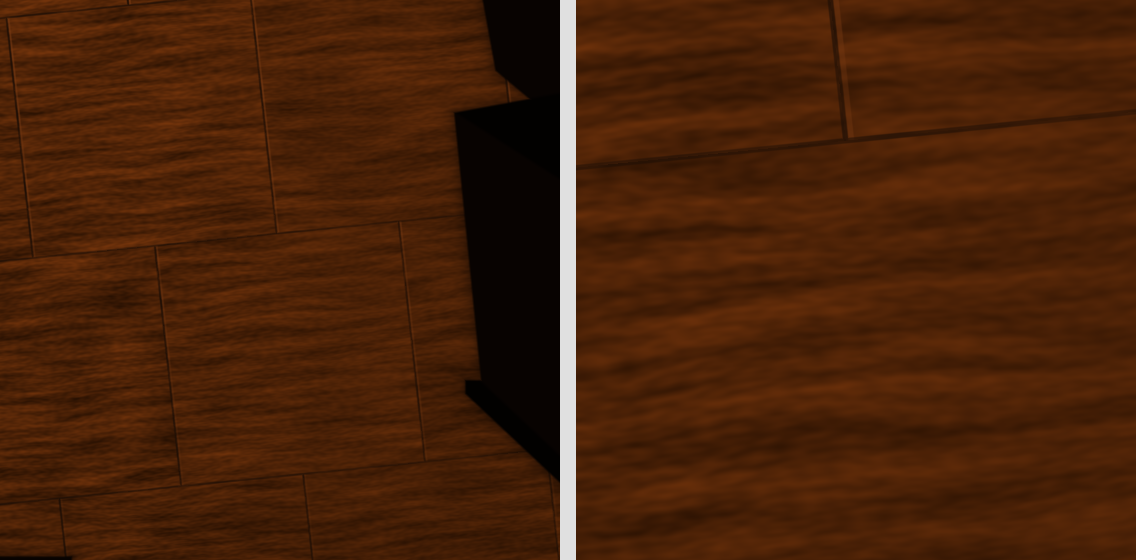
Left: the whole. Right: its middle third, enlarged.
Write a WebGL 2 fragment shader that draws this texture.

```glsl
#version 300 es
precision highp float;

#define TILE vec2(0.440, 0.434)
#define ORIGIN vec2(0.008, 0.0325)
#define SKEW vec2(0.11, 0.10)
#define SEAM_HALF_WIDTH 0.0016
#define GRAIN_CONTRAST 1.0
#define TILE_VARIATION 0.08
#define WOOD_DARK vec3(0.185, 0.078, 0.010)
#define WOOD_LIGHT vec3(0.420, 0.188, 0.040)
#define SEAM_COLOR vec3(0.100, 0.050, 0.020)
#define RIM_COLOR vec3(0.460, 0.220, 0.070)
#define SHADOW_COLOR vec3(0.030, 0.011, 0.003)
#define BLACK_COLOR vec3(0.008, 0.003, 0.001)

uniform vec2 u_resolution;
out vec4 fragColor;

float hash(vec2 p) {
  return fract(sin(dot(p, vec2(127.1, 311.7))) * 43758.5);
}

vec2 gradient(vec2 cell) {
  float angle = 6.2832 * hash(cell);
  return vec2(cos(angle), sin(angle));
}

float gradientNoise(vec2 p) {
  vec2 i = floor(p), f = p - i;
  vec2 w = f * f * f * (f * (f * 6.0 - 15.0) + 10.0);
  vec2 e = vec2(1.0, 0.0);
  float a = dot(gradient(i), f);
  float b = dot(gradient(i + e), f - e);
  float c = dot(gradient(i + e.yx), f - e.yx);
  float d = dot(gradient(i + e.xx), f - e.xx);
  return mix(mix(a, b, w.x), mix(c, d, w.x), w.y);
}

// Signed distance to the line a-b, positive to the right of a downward line
float edge(vec2 p, vec2 a, vec2 b) {
  vec2 dir = normalize(b - a);
  return dot(p - a, vec2(dir.y, -dir.x));
}

float stroke(float d, float halfWidth, float px) {
  return 1.0 - smoothstep(max(halfWidth - px, 0.0), halfWidth + px, abs(d));
}

// Long streaks, finer fibres and speckle along the plank
float woodGrain(vec2 p, float seed) {
  p += seed * vec2(7.0, 3.0);
  p.y += 0.012 * gradientNoise(p * vec2(5.0, 9.0));
  float streaks = 0.50 * gradientNoise(p * vec2(4.5, 48.0));
  float fibres = 0.45 * gradientNoise(p * vec2(12.0, 115.0) + 31.0);
  float speckle = 0.28 * gradientNoise(p * vec2(70.0, 230.0) + 57.0);
  float clouds = 0.22 * gradientNoise(p * vec2(4.0, 8.0) + 83.0);
  return streaks + fibres + speckle + clouds;
}

vec3 plankFloor(vec2 p, float px) {
  // Skewed running bond, every other row shifted by half a tile
  vec2 q = vec2(p.x - SKEW.x * p.y, p.y + SKEW.y * p.x);
  vec2 grid = (q - ORIGIN) / TILE;
  float row = floor(grid.y);
  grid.x += 0.5 * mod(row, 2.0);
  float seed = hash(vec2(floor(grid.x), row) + 4.0);

  // Light falls from the upper left
  float light = 0.60 - 0.17 * p.y - 0.12 * p.x;
  float contrast = GRAIN_CONTRAST * mix(1.15, 0.75, smoothstep(0.2, 0.7, p.x));
  float tone = light + contrast * woodGrain(q, seed) + TILE_VARIATION * (seed - 0.5);
  vec3 color = mix(WOOD_DARK, WOOD_LIGHT, clamp(tone, -0.15, 1.15));

  // Dark joints, with a lit bevel beside the upright ones
  vec2 joint = (fract(grid + 0.5) - 0.5) * TILE;
  float wear = 0.85 + 0.5 * gradientNoise(q * 22.0);
  float rim = stroke(joint.x - 0.0035, SEAM_HALF_WIDTH, px);
  color = mix(color, RIM_COLOR, rim * wear * mix(0.75, 0.1, p.y));
  float upright = stroke(joint.x, SEAM_HALF_WIDTH, px) * mix(0.9, 0.6, p.x);
  float level = stroke(joint.y, SEAM_HALF_WIDTH, px) * mix(0.8, 0.45, p.x);
  return mix(color, SEAM_COLOR, clamp(max(upright, level) * wear, 0.0, 1.0));
}

void main() {
  float px = 1.0 / u_resolution.y;
  vec2 p = gl_FragCoord.xy / u_resolution;
  p.y = 1.0 - p.y; // measured downward from the top
  vec3 color = plankFloor(p, px);

  // Unlit furniture: upper block, tall box, its foot, and a corner sliver
  float block = min(edge(p, vec2(0.862, 0.0), vec2(0.885, 0.126)),
                    edge(p, vec2(0.885, 0.126), vec2(0.9375, 0.170)));
  float box = min(edge(p, vec2(0.812, 0.21), vec2(0.859, 0.677)),
                  edge(p, vec2(0.9375, 0.178), vec2(0.807, 0.202)));
  box = min(box, 0.69 - p.y);
  float foot = min(min(p.x - 0.831, p.y - 0.679),
                   edge(p, vec2(0.831, 0.703), vec2(1.0, 0.862)));
  float sliver = min(p.y - 0.994, 0.128 - p.x);
  float furniture = max(max(block, box), max(foot, sliver));

  // Soft contact shade, then the dark faces
  color *= 1.0 - 0.35 * exp(-max(-furniture, 0.0) * 90.0);
  float lid = min(box, edge(p, vec2(0.82, 0.205), vec2(1.0, 0.32)));
  float lip = min(foot, 0.035 - edge(p, vec2(0.831, 0.703), vec2(1.0, 0.862)));
  float unlit = smoothstep(-0.004, 0.004, max(lid, lip));
  vec3 face = mix(SHADOW_COLOR, BLACK_COLOR, unlit);
  color = mix(color, face, smoothstep(-1.5 * px, 1.5 * px, furniture));
  fragColor = vec4(color, 1.0);
}
```
